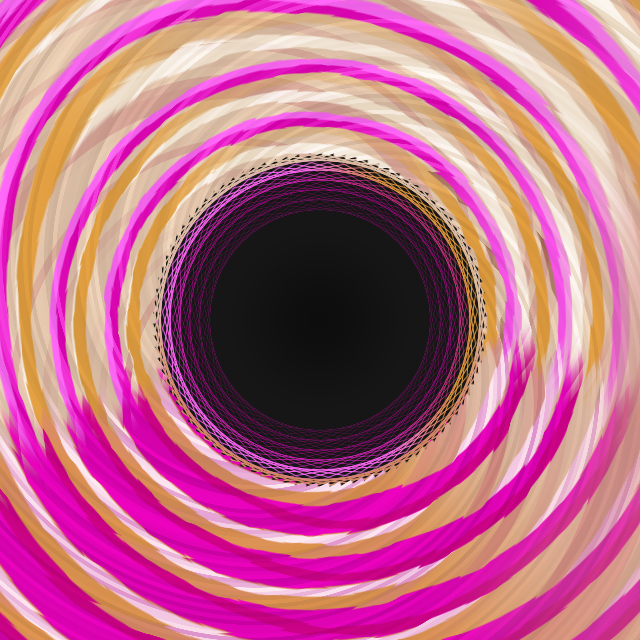
Write a Shadertoy shader that draws this background.

```glsl
// A dark disc framed by a lace of straight tangent lines, inside swirling
// rings of magenta, cream and orange. Rings repeat along a warped radius,
// their colours turn with the angle, and slanted blades break them up.

const float TAU = 6.2831853;
const float HOLE_RADIUS = 0.172;
const float LACE_STEP = 0.0155;    // distance between lace circles
const int   LACE_RINGS = 6;
const float LACE_LINES = 60.0;     // tangents per lace circle
const float LACE_REACH = 0.10;     // half length of a tangent
const float RIM_RADIUS = 0.254;    // where the solid rings begin
const float FIRST_RING = 0.3125;
const float RING_PERIOD = 0.083;
const float OUTER_RING = 0.484;    // the rings widen beyond this radius
const float CENTER_SHIFT = 0.0117;

const vec3 SAND    = vec3(0.87, 0.75, 0.65);
const vec3 CREAM   = vec3(1.00, 0.94, 0.84);
const vec3 ORANGE  = vec3(0.87, 0.60, 0.22);
const vec3 COPPER  = vec3(0.83, 0.53, 0.40);
const vec3 ROSE    = vec3(0.82, 0.53, 0.52);
const vec3 MAGENTA = vec3(0.88, 0.01, 0.71);
const vec3 CRIMSON = vec3(0.79, 0.01, 0.52);
const vec3 PINK    = vec3(0.98, 0.40, 0.95);
const vec3 LILAC   = vec3(0.94, 0.62, 0.86);
const vec3 BROWN   = vec3(0.45, 0.16, 0.08);

float hash(float n, float seed) {
    return fract(sin(n * 127.1 + seed * 311.7) * 43758.5453);
}

// Random value per slanted blade, joined seamlessly around the circle
float blades(float r, float a, float count, float slant, float seed) {
    float v = a / TAU * count + r * slant;
    float i = floor(v);
    return mix(hash(mod(i, count), seed), hash(mod(i + 1.0, count), seed),
               smoothstep(0.85, 1.0, v - i));
}

// Coverage of a repeating band
float band(float t, float center, float halfWidth) {
    float d = abs(fract(t - center + 0.5) - 0.5);
    return 1.0 - smoothstep(halfWidth - 0.02, halfWidth + 0.02, d);
}

// Ring count at a place; outer rings spread and drift to the upper left
float ringPhase(float r, float a) {
    vec2 dir = vec2(cos(a), sin(a));
    float drift = pow(max(dot(dir, vec2(-0.68, 0.73)), 0.0), 4.0);
    float rho = r + CENTER_SHIFT * dir.x
              - 0.052 * drift * smoothstep(0.42, 0.53, r);
    float outerPeriod = mix(0.085, 0.145, smoothstep(-0.5, 0.6, dir.y));
    outerPeriod += 0.06 * max(-dir.x, 0.0) * max(-dir.y, 0.0);
    return (min(rho, OUTER_RING) - FIRST_RING) / RING_PERIOD
         + max(rho - OUTER_RING, 0.0) / outerPeriod;
}

vec3 ringColor(float r, float a) {
    float broad = blades(r, a, 46.0, 52.0, 1.0);
    float fine  = blades(r, a, 96.0, 150.0, 2.0);
    float cross = blades(r, a, 64.0, -75.0, 3.0);
    float side = cos(a), height = sin(a);
    float t = ringPhase(r, a) + 0.06 * (broad - 0.5) + 0.03 * (cross - 0.5);
    float right = smoothstep(0.45, 1.0, side);

    // Upper part: sand with cream, orange and narrow pink rings
    vec3 upper = mix(SAND, CREAM, 0.5 * fine * broad);
    upper = mix(upper, ROSE * 0.95, 0.5 * smoothstep(0.6, 0.95, cross));
    float gleam = band(t, 0.45 - 0.2 * side, 0.10);
    upper = mix(upper, mix(CREAM, vec3(0.98), fine), 0.8 * gleam);
    float gold = 0.25 + 0.7 * smoothstep(0.3, 0.9, abs(side));
    upper = mix(upper, ORANGE, gold * band(t, 0.85 - 0.25 * abs(side), 0.11));
    upper = mix(upper, BROWN, 0.8 * band(t, 0.85, 0.05) * smoothstep(0.82, 0.92, broad));
    upper = mix(upper, mix(PINK, LILAC, 0.8 * right), band(t, 0.07, 0.085));
    upper = mix(upper, mix(MAGENTA, PINK, max(0.8 * right, 0.6 * fine * fine)),
                band(t, -0.045, 0.075));

    // Lower part: magenta rings, wide at the bottom and thin to the right
    float thin = smoothstep(0.25, 0.95, side);
    vec3 lower = mix(mix(COPPER, ORANGE, 0.6 * broad), mix(ROSE, SAND, broad), thin);
    lower = mix(lower, mix(LILAC, vec3(0.97, 0.90, 0.92), fine),
                band(t, 0.39 - 0.45 * thin, 0.08 + 0.04 * thin));
    lower = mix(lower, MAGENTA * (0.95 + 0.08 * fine),
                band(t, 0.28 * thin, 0.29 - 0.12 * thin));
    float crimsonPlace = mix(-0.22, 0.2 + 0.16 * thin, smoothstep(-0.5, 0.3, side));
    lower = mix(lower, CRIMSON, band(t, crimsonPlace, 0.085));

    float turn = -height + 0.09 * side + 0.14 * (cross - 0.5) + 0.1 * (fine - 0.5);
    vec3 color = mix(upper, lower, smoothstep(0.19, 0.38, turn));

    // Rosy veil at the far right
    float veil = smoothstep(0.42, 0.52, r)
               * smoothstep(0.6, 0.95, 0.95 * side - 0.31 * height)
               * mix(0.35, 0.75, smoothstep(-0.6, -0.25, height));
    color = mix(color, mix(ROSE, SAND, 0.5 * broad), veil);
    return color * (0.93 + 0.10 * fine);
}

// Ink of a lace circle: magenta inside, warmer and paler outwards
vec3 laceInk(float n, float a) {
    vec3 pale = mix(PINK, ORANGE, smoothstep(0.1, 0.8, cos(a) + 0.3 * sin(a)));
    vec3 ink = mix(MAGENTA, pale, smoothstep(2.5, 3.8, n));
    vec3 outer = mix(COPPER, SAND, smoothstep(-0.6, 0.2, sin(a)));
    return mix(ink, outer, smoothstep(4.0, 5.0, n));
}

// Lace: straight segments whose envelopes are nested circles
vec3 addLace(vec3 color, float r, float a, float pixel) {
    for (int i = LACE_RINGS - 1; i >= 0; i--) {
        float n = float(i);
        float ring = HOLE_RADIUS + LACE_STEP * n;
        float halfWidth = 0.00015 + 0.00004 * n * n;
        float spread = acos(min(ring / r, 1.0));
        for (float way = -1.0; way < 2.0; way += 2.0) {
            float foot = round((a + way * spread) / TAU * LACE_LINES + 0.37 * n) - 0.37 * n;
            foot *= TAU / LACE_LINES;
            float d = abs(r * cos(a - foot) - ring);
            float along = abs(r * sin(a - foot));
            float cover = clamp((halfWidth - d) / pixel + 0.5, 0.0, 1.0);
            cover *= min(1.0, 2.0 * halfWidth / pixel + 0.15);
            cover *= 1.0 - smoothstep(0.6 * LACE_REACH, LACE_REACH, along);
            color = mix(color, laceInk(n, a), cover);
        }
    }
    return color;
}

void mainImage(out vec4 fragColor, in vec2 fragCoord) {
    vec2 p = (fragCoord - 0.5 * iResolution.xy) / iResolution.y;
    float pixel = 1.0 / iResolution.y;
    float r = max(length(p), 0.0001);
    float a = atan(p.y, p.x);

    vec3 color = mix(vec3(0.052), vec3(0.088), smoothstep(0.0, HOLE_RADIUS, r));
    if (r > HOLE_RADIUS - 0.01 && r < 0.29) color = addLace(color, r, a, pixel);

    // Toothed inner rim of the solid rings
    float tooth = abs(fract(a / TAU * LACE_LINES * 1.5 + r * 60.0) - 0.5);
    float rim = RIM_RADIUS + 0.014 * tooth;
    color = mix(color, ringColor(r, a), smoothstep(-pixel, pixel, r - rim));
    fragColor = vec4(clamp(color, 0.0, 1.0), 1.0);
}
```
